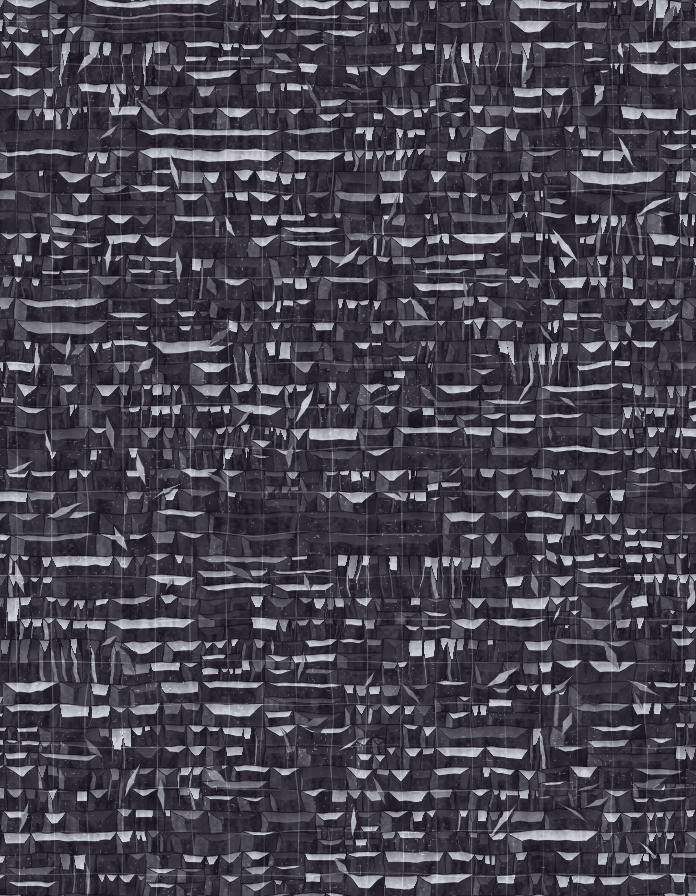
This texture is drawn by a Shadertoy shader. Its source:

```glsl
// Dark embossed foil: rows of bevelled bricks, ribs and creases under a fine thread grid.

const vec3 SHADOW = vec3(0.085, 0.068, 0.105);
const vec3 SILVER = vec3(0.80, 0.81, 0.84);
const float BAND = 0.0476;   // height of one band of bricks
const float BLOCK = 0.16;    // width of a block before it is split

float hash(vec2 p) {
    vec3 q = fract(p.xyx * vec3(0.1031, 0.1030, 0.0973));
    q += dot(q, q.yzx + 33.33);
    return fract((q.x + q.y) * q.z);
}

float noise(vec2 p) {
    vec2 i = floor(p), f = fract(p);
    f = f * f * (3.0 - 2.0 * f);
    return mix(mix(hash(i), hash(i + vec2(1, 0)), f.x),
               mix(hash(i + vec2(0, 1)), hash(i + vec2(1, 1)), f.x), f.y);
}

vec2 wobble(vec2 p, float frequency, float amount) {
    vec2 q = p * frequency;
    return amount * (vec2(noise(q + 7.3), noise(q + 51.9)) - 0.5);
}

float vary(float seed, float salt) {
    return hash(vec2(seed * 917.0 + salt, salt * 13.7));
}

// Cuts the span (lo, hi) at a random place and keeps the part holding x.
void split(float x, float chance, inout vec2 span, inout float seed) {
    if (vary(seed, 1.0) > chance) return;
    float cut = mix(span.x, span.y, mix(0.32, 0.68, vary(seed, 2.0)));
    bool after = x > cut;
    span = after ? vec2(cut, span.y) : vec2(span.x, cut);
    seed = vary(seed, after ? 3.0 : 4.0);
}

// Tone of a hipped brick lit from above; side sets the glow of its left slope.
float brick(vec2 p, vec2 extent, float seed, float side, float grain, float aa) {
    p.x += p.y * (vary(seed, 5.0) - 0.5) * 0.35;
    vec2 slope = extent * vec2(mix(0.12, 1.0, vary(seed, 6.0)),
                               mix(0.45, 1.15, vary(seed, 7.0)));
    slope.x = min(slope.x, 0.016);
    float top = (extent.y - p.y) / slope.y;
    float left = (extent.x + p.x) / slope.x;
    float right = (extent.x - p.x) / slope.x;
    float topFace = min(1.0 - top, min(left, right) - top) * slope.y;
    float leftFace = min(1.0 - left, top - left) * slope.x;
    float rightFace = min(1.0 - right, top - right) * slope.x;

    float glow = mix(0.22, 1.08, smoothstep(0.12, 0.72, vary(seed, 8.0)));
    float shine = glow * mix(0.68, 1.0, clamp(top, 0.0, 1.0)) * mix(0.78, 1.1, grain);
    float tone = 0.22 * grain;
    tone = mix(tone, side * mix(0.5, 1.1, grain), smoothstep(0.0, aa, leftFace));
    tone = mix(tone, 0.03 + 0.22 * vary(seed, 9.0), smoothstep(0.0, aa, rightFace) * 0.7);
    tone = mix(tone, shine, smoothstep(0.0, aa, topFace));
    vec2 rim = extent - abs(p);
    return tone * mix(0.3, 1.0, smoothstep(0.0, aa, min(rim.x, rim.y)));
}

// Bands of blocks, split into wide bricks or bunches of upright ribs.
float brickwork(vec2 p, float grain, float aa) {
    float band = floor(p.y / BAND);
    float x = p.x + BLOCK * hash(vec2(band, 3.0));
    float block = floor(x / BLOCK);
    float seed = hash(vec2(block + 40.0, band + 9.0));
    vec2 span = vec2(block, block + 1.0) * BLOCK;
    split(x, 0.92, span, seed);
    split(x, 0.75, span, seed);

    bool ribbed = vary(seed, 10.0) < 0.17;
    float rows = ribbed ? 1.0 + step(0.55, vary(seed, 11.0))
                        : 2.0 + step(0.78, vary(seed, 12.0));
    float y = fract(p.y / BAND) * rows;
    seed = vary(seed, 14.0 + floor(y));
    float side = mix(0.12, 0.48, vary(seed, 18.0));
    if (ribbed) {
        float width = span.y - span.x;
        float rib = width / max(2.0, floor(width / 0.011));
        float index = floor((x - span.x) / rib);
        span = span.x + vec2(index, index + 1.0) * rib;
        seed = vary(seed, 20.0 + index);
        side = mix(0.15, 0.95, vary(seed, 19.0));
    } else {
        split(x, 0.6, span, seed);
        split(x, 0.22, span, seed);
    }
    vec2 extent = 0.5 * vec2(span.y - span.x, BAND / rows);
    vec2 local = vec2(x - 0.5 * (span.x + span.y), (fract(y) - 0.5) * BAND / rows);
    return brick(local, extent, seed, side, grain, aa);
}

// Scattered slanted folds: a tapered bright blade beside a dark one.
float creases(vec2 p, float tone, float grain, float aa) {
    const float cell = 0.055;
    vec2 home = floor(p / cell);
    for (int k = 0; k < 9; k++) {
        vec2 id = home + vec2(k % 3, k / 3) - 1.0;
        float seed = hash(id + 73.0);
        if (seed > mix(0.08, 0.62, noise(id * 0.45))) continue;
        vec2 center = (id + vec2(vary(seed, 1.0), vary(seed, 2.0))) * cell;
        float angle = mix(0.35, 2.8, vary(seed, 3.0));
        vec2 axis = vec2(cos(angle), sin(angle));
        vec2 q = p - center;
        float along = dot(q, axis) / mix(0.012, 0.026, vary(seed, 4.0));
        float across = dot(q, vec2(-axis.y, axis.x));
        float width = mix(0.002, 0.006, vary(seed, 5.0)) * (1.0 - abs(along));
        float blade = smoothstep(0.0, aa, width - abs(across));
        float shade = smoothstep(0.0, aa, width - abs(across + 1.8 * width));
        tone = mix(tone, 0.07, shade * 0.8);
        tone = mix(tone, mix(0.4, 1.0, vary(seed, 6.0)) * mix(0.75, 1.05, grain), blade);
    }
    return tone;
}

// Thin broken threads crossing the sheet.
float threads(vec2 p, float px) {
    vec2 pitch = vec2(0.039, 0.0476);
    vec2 d = abs(fract(p / pitch) - 0.5) * pitch;
    vec2 line = 1.0 - smoothstep(vec2(0.0), vec2(max(px, 0.0013)), d);
    return max(line.x * noise(p * vec2(60.0, 35.0)), line.y * noise(p * vec2(35.0, 60.0) + 19.0));
}

void mainImage(out vec4 fragColor, in vec2 fragCoord) {
    vec2 p = fragCoord / iResolution.y;
    float px = 1.0 / iResolution.y;
    float aa = max(px, 0.0014);

    // Crumpled surface and grain
    vec2 bent = p + wobble(p, 22.0, 0.006) + wobble(p, 95.0, 0.0024);
    float streaks = noise(bent * vec2(230.0, 42.0));
    float grain = 0.55 * streaks + 0.45 * noise(p * 330.0);

    // Relief, threads and dust
    float tone = brickwork(bent, grain, aa);
    tone = creases(bent, tone, grain, aa);
    tone += 0.10 * (noise(bent * 75.0) - 0.35);
    tone += 0.34 * threads(p + wobble(p, 18.0, 0.006), px);
    tone += 0.35 * smoothstep(0.83, 0.97, noise(p * 410.0)) * noise(p * 30.0);

    fragColor = vec4(mix(SHADOW, SILVER, clamp(tone, 0.0, 1.0)), 1.0);
}
```
